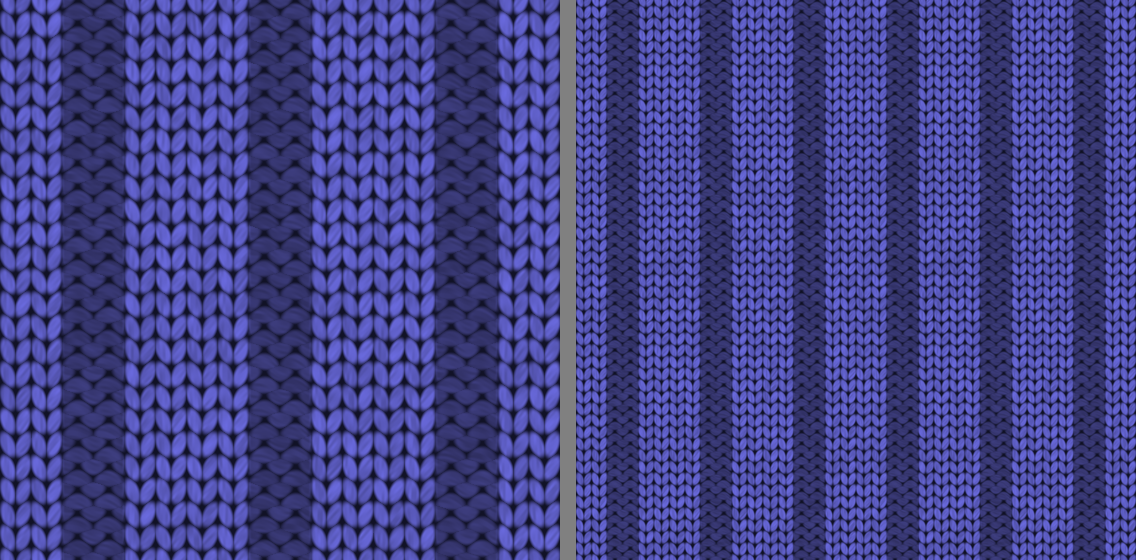
Left, the tile; right, the same tile 2 across and 2 down.
Reproduce this texture procedurally as a Shadertoy shader.

```glsl
// Ribbed knitted fabric: bands of raised V stitches between recessed purl ribs.

const float COLUMNS = 18.0;              // stitch columns across
const float ROWS = 24.0;                 // stitch rows down
const float RIB_PERIOD = 6.0;            // columns per rib repeat
const float RIB_CENTER = 3.0;            // middle of the purl rib, in columns
const float RIB_HALF_WIDTH = 1.0;        // half of the purl rib, in columns
const float RIB_BLEND = 0.10;            // softness of the rib border

// Strand sizes are half lengths and half widths in column widths.
const vec2 LEG_SIZE = vec2(0.47, 0.24);
const float LEG_TILT = 0.35;
const float LEG_SHIFT = -0.05;           // vertical offset in rows
const vec2 ARCH_SIZE = vec2(0.53, 0.29);
const vec2 CUP_SIZE = vec2(0.44, 0.29);
const float PURL_BEND = 0.55;

const float TILT_VARIATION = 0.16;
const float TONE_VARIATION = 0.12;
const float FIBRE_STRENGTH = 0.20;
const vec2 FIBRE_SCALE = vec2(2.5, 11.0);
const float FIBRE_TWIST = 0.35;

const vec3 KNIT_COLOR = vec3(0.365, 0.365, 0.765);
const vec3 PURL_COLOR = vec3(0.215, 0.215, 0.445);
const vec3 GAP_COLOR = vec3(0.065, 0.070, 0.150);
const float HALF_PI = 1.5707963;

float hash(vec2 p) {
    return fract(sin(dot(p, vec2(127.1, 311.7))) * 43758.5453);
}

float noise(vec2 p) {
    vec2 i = floor(p), f = fract(p);
    f = f * f * (3.0 - 2.0 * f);
    return mix(mix(hash(i), hash(i + vec2(1, 0)), f.x),
               mix(hash(i + vec2(0, 1)), hash(i + vec2(1, 1)), f.x), f.y);
}

// Rounded piece of yarn: returns its height and its tone at offset p.
vec2 strand(vec2 p, vec2 size, float angle, float bend, vec2 id) {
    id = mod(id, vec2(2.0 * COLUMNS, ROWS));
    float a = angle + (hash(id) - 0.5) * TILT_VARIATION;
    vec2 axis = vec2(cos(a), sin(a));
    vec2 q = vec2(dot(p, axis), dot(p, vec2(-axis.y, axis.x)));
    q.y += bend * q.x * q.x;
    vec2 e = q / size;
    float seed = hash(id + 41.0);
    vec2 fibre = vec2(q.x, q.y + FIBRE_TWIST * q.x) * FIBRE_SCALE;
    float tone = 1.0 + (seed - 0.5) * TONE_VARIATION
               + (noise(fibre + 60.0 * seed + 9.0) - 0.5) * FIBRE_STRENGTH;
    return vec2(1.0 - dot(e, e), tone);
}

// Keeps the higher of two strands.
vec2 higher(vec2 a, vec2 b) {
    return a.x > b.x ? a : b;
}

vec3 shade(vec2 yarn, vec3 color) {
    return mix(GAP_COLOR, color * yarn.y, smoothstep(-0.28, 0.65, yarn.x));
}

void mainImage(out vec4 fragColor, in vec2 fragCoord) {
    vec2 st = fragCoord / iResolution.xy * vec2(COLUMNS, ROWS);
    vec2 toColumns = vec2(1.0, COLUMNS / ROWS);
    vec2 knit = vec2(-9.0, 1.0);
    vec2 purl = knit;

    for (int j = -1; j <= 1; j++) {
        for (int i = -1; i <= 1; i++) {
            vec2 cell = vec2(i, j);

            // V stitches: one slanted leg in each half column
            vec2 id = vec2(floor(2.0 * st.x), floor(st.y + 0.5)) + cell;
            float side = mod(id.x, 2.0) * 2.0 - 1.0;
            vec2 center = vec2(0.5 * id.x + 0.25, id.y + LEG_SHIFT);
            knit = higher(knit, strand((st - center) * toColumns, LEG_SIZE,
                                       HALF_PI - side * LEG_TILT, 0.0, id));

            // Purl bumps: arches on column centers, cups on column borders
            id = floor(vec2(2.0 * st.x, st.y) + 0.5) + cell;
            float arch = mod(id.x, 2.0);
            center = vec2(0.5 * id.x, id.y + 0.5 * arch);
            purl = higher(purl, strand((st - center) * toColumns,
                                       mix(CUP_SIZE, ARCH_SIZE, arch), 0.0,
                                       PURL_BEND * (2.0 * arch - 1.0), id));
        }
    }

    // Soft change between the raised bands and the recessed ribs
    float ribDistance = abs(mod(st.x, RIB_PERIOD) - RIB_CENTER) - RIB_HALF_WIDTH;
    float raised = smoothstep(-RIB_BLEND, RIB_BLEND, ribDistance);
    vec3 color = mix(shade(purl, PURL_COLOR), shade(knit, KNIT_COLOR), raised);
    fragColor = vec4(color, 1.0);
}
```
